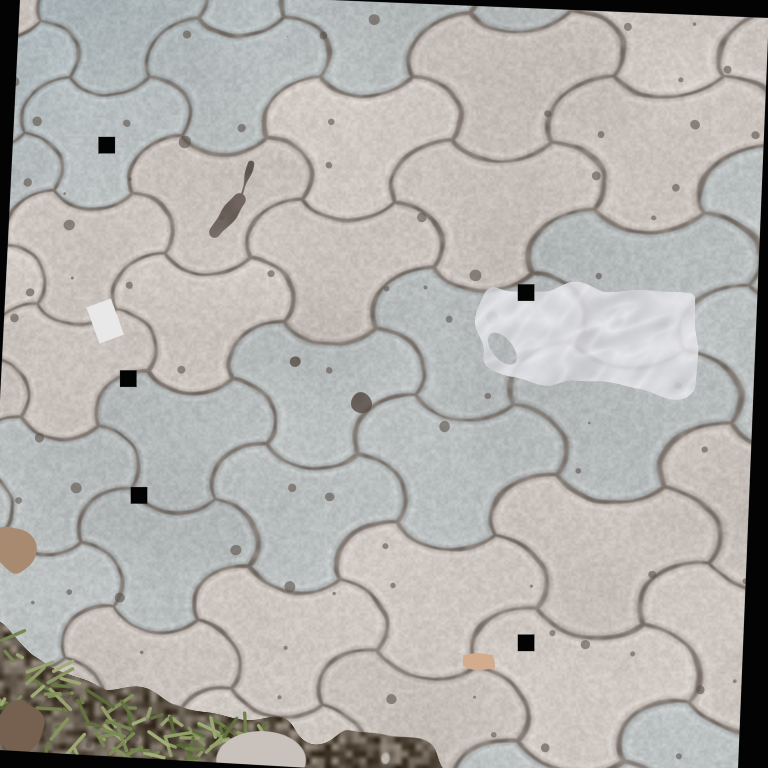
Write a WebGL 1 fragment shader that draws this texture.

```glsl
precision highp float;
// Three-lobed concrete pavers in tilted view, with litter, a plastic bag and a grassy corner.
uniform vec2 u_resolution;

const vec2 ORIGIN = vec2(0.4427, 0.6589);   // centre of one paver
const vec2 AXIS_X = vec2(0.207, -0.011);    // lattice axes on the canvas
const vec2 AXIS_Y = vec2(0.0234, 0.1615);
const float PERSPECTIVE = 0.0468;           // growth to the right
const float LOBE_RADIUS = 0.345;            // neighbour spacing = 1
const float LOBE_INSET = 0.189;             // arc centre to cell edge
const float LOBE_COS = 0.547;               // cosine of half the arc
const float JOINT = 0.012;                  // half width of a joint
const vec3 BEIGE = vec3(0.785, 0.758, 0.738);
const vec3 BLUE_GREY = vec3(0.715, 0.732, 0.732);
const vec3 JOINT_COLOR = vec3(0.47, 0.43, 0.40);
const vec3 DIRT = vec3(0.36, 0.32, 0.29);
const vec3 SOIL = vec3(0.38, 0.34, 0.29);
const vec3 GRASS_DARK = vec3(0.33, 0.40, 0.20);
const vec3 GRASS_LIGHT = vec3(0.64, 0.69, 0.48);
const vec3 LEAF = vec3(0.66, 0.54, 0.44);
const vec3 PLASTIC = vec3(0.86, 0.86, 0.88);

float pixel;

float hash(vec2 p) {
  vec3 q = fract(p.xyx * 0.1031);
  q += dot(q, q.yzx + 33.33);
  return fract((q.x + q.y) * q.z);
}
vec2 hash2(vec2 p) { return vec2(hash(p), hash(p + 57.3)); }
float noise(vec2 p) {
  vec2 i = floor(p), f = fract(p);
  f = f * f * (3.0 - 2.0 * f);
  return mix(mix(hash(i), hash(i + vec2(1, 0)), f.x),
             mix(hash(i + vec2(0, 1)), hash(i + vec2(1, 1)), f.x), f.y);
}
float cross2(vec2 a, vec2 b) { return a.x * b.y - a.y * b.x; }
float cover(float d) { return 1.0 - smoothstep(-pixel, pixel, d); }
vec2 turn(vec2 p, float a) { return p * cos(a) + vec2(p.y, -p.x) * sin(a); }
float box(vec2 p, vec2 size) {
  vec2 d = abs(p) - size;
  return length(max(d, 0.0)) + min(max(d.x, d.y), 0.0);
}
float segment(vec2 p, vec2 a, vec2 b) {
  vec2 v = b - a;
  return length(p - a - v * clamp(dot(p - a, v) / dot(v, v), 0.0, 1.0));
}

// Centre of the owning paver (xy) and distance to its joint (z)
vec3 paver(vec2 p) {
  vec2 s = vec2(1.73205, 1.0);
  vec2 a = s * floor(p / s + 0.5), b = s * (floor(p / s) + 0.5);
  vec2 cell = length(p - a) < length(p - b) ? a : b, owner = cell;
  float joint = 1.0;
  for (int k = 0; k < 6; k++) {
    float angle = radians(30.0 + 60.0 * float(k));
    float side = 1.0 - 2.0 * mod(float(k), 2.0);   // lobe +1, bay -1
    vec2 n = vec2(cos(angle), sin(angle));
    vec2 v = p - cell - n * (0.5 - side * LOBE_INSET);
    float r = length(v);
    if (side * dot(v, n) > LOBE_COS * r) joint = min(joint, abs(r - LOBE_RADIUS));
    if (side < 0.0 && r < LOBE_RADIUS) owner = cell + n;
  }
  return vec3(owner, joint);
}

vec3 paving(vec2 p) {
  vec2 d = p - ORIGIN, axis = AXIS_X + PERSPECTIVE * d;
  vec2 q = vec2(cross2(d, AXIS_Y), cross2(AXIS_X, d)) / cross2(axis, AXIS_Y);
  vec3 stone = paver(q + 0.012 * noise(q * 9.0));
  // Diagonal bands of blue-grey among beige
  float blue = step(abs(fract(dot(stone.xy, vec2(0.17, -0.247)) + 0.128) - 0.5), 0.266);
  vec3 col = mix(BEIGE, BLUE_GREY, blue);
  col += 0.03 * hash(floor(stone.xy / vec2(0.866025, 0.5) + 80.5)) - 0.015;
  col -= vec3(0.05, 0.025, 0.01) * blue * smoothstep(0.55, 1.05, p.y - p.x * 0.6);
  col += 0.05 * (noise(p * 170.0) + noise(p * 330.0) + noise(p * 9.0) - 1.5);
  // Light rim, shadow and uneven joint
  float e = stone.z, width = JOINT * (0.7 + 0.7 * noise(q * 7.0)), soft = 0.006 + 5.0 * pixel;
  col += 0.03 * smoothstep(0.03, 0.05, e) * (1.0 - smoothstep(0.05, 0.08, e));
  col -= 0.1 * (1.0 - smoothstep(0.0, 0.045, e));
  return mix(col, JOINT_COLOR + 0.16 * noise(p * 90.0) - 0.08,
             0.85 * (1.0 - smoothstep(width - soft, width + soft, e)));
}

void addGrass(vec2 p, inout vec3 col) {
  float edge = max(0.19 - 0.7 * p.x, 0.12 - 0.19 * p.x) + 0.05 * noise(p * 22.0) - 0.025;
  if (p.y > edge + 0.06) return;
  col = mix(col, SOIL + 0.4 * noise(p * 110.0) - 0.2, cover(p.y - edge));
  for (int i = 0; i < 110; i++) {
    vec2 h = hash2(vec2(i, 4)), k = hash2(vec2(i, 19));
    float x = 0.36 * h.x;
    vec2 root = vec2(x, h.y * max(0.18 - 0.7 * x, 0.11 - 0.19 * x));
    vec2 tip = root + 0.035 * vec2(2.0 * k.x - 1.0, k.y - 0.2);
    col = mix(col, mix(GRASS_DARK, GRASS_LIGHT, fract(k.x * 7.0)), cover(segment(p, root, tip) - 0.0022));
  }
}

void addLitter(vec2 p, inout vec3 col) {
  float rough = 0.012 * noise(p * 45.0) - 0.006;
  vec2 g = p * 15.0, id = floor(g);   // scattered specks
  float speck = length(fract(g) - 0.2 - 0.6 * hash2(id)) - 0.03 - 0.07 * hash(id + 7.0);
  col = mix(col, DIRT, 0.6 * step(0.65, hash(id + 3.0)) * cover(speck / 15.0 + rough * 0.5));
  float pebbles = min(length(p - vec2(0.471, 0.475)) - 0.013, length(p - vec2(0.384, 0.529)) - 0.007);
  float twig = min(segment(p, vec2(0.28, 0.697), vec2(0.312, 0.74)) - 0.009,
                   segment(p, vec2(0.31, 0.73), vec2(0.327, 0.787)) - 0.002);
  col = mix(col, DIRT + 12.0 * rough, 0.85 * cover(min(pebbles, twig) + rough * 0.5));
  col = mix(col, vec3(0.91), cover(box(turn(p - vec2(0.137, 0.582), 0.35), vec2(0.017, 0.025))));
  col = mix(col, LEAF, cover(length(p - vec2(0.018, 0.286)) - 0.03 + rough));
  col = mix(col, LEAF * 0.7, cover(length(p - vec2(0.025, 0.05)) - 0.034 + rough));
  col = mix(col, BEIGE, cover(length((p - vec2(0.34, 0.01)) * vec2(0.65, 1)) - 0.038));
  col = mix(col, LEAF * 1.25, cover(box(p - vec2(0.622, 0.14), vec2(0.022, 0.01)) + rough));
}

void addBag(vec2 p, inout vec3 col) {
  vec2 q = turn(p - vec2(0.768, 0.565), -0.08);
  float d = box(q, vec2(0.125, 0.048 + 0.06 * q.x)) - 0.028 + 0.024 * noise(p * 24.0);
  d = max(d, 0.016 - length(turn(q + vec2(0.112, 0.028), -0.8) * vec2(0.65, 1.2)));   // handle
  float fold = abs(noise(turn(q, 0.4) * vec2(22, 60)) - 0.5) + abs(noise(turn(q, -0.6) * vec2(60, 28)) - 0.5);
  col = mix(col, PLASTIC + 0.16 * (0.5 - fold), 0.84 * cover(d));
}

// Black border of the tilted view and square marks
float blackMask(vec2 p) {
  float y = 1.0 - p.y;
  float d = min(min(p.x - 0.026 + 0.05 * y, 1.002 - 0.041 * y - p.x),
                min(y - 0.041 * (p.x - 0.43), p.y - 0.0234 + 0.058 * p.x));
  for (int i = 0; i < 5; i++) {
    float k = float(i), right = step(abs(mod(k, 3.0) - 1.0), 0.1);
    vec2 mark = vec2(mix(0.139 + 0.014 * k, 0.685, right), 0.811 - 0.152 * k - 0.04 * right);
    d = min(d, box(p - mark, vec2(0.0108)));
  }
  return cover(d);
}

void main() {
  vec2 p = gl_FragCoord.xy / u_resolution;
  pixel = 0.7 / min(u_resolution.x, u_resolution.y);
  vec3 col = paving(p);
  addGrass(p, col);
  addLitter(p, col);
  addBag(p, col);
  gl_FragColor = vec4(mix(col, vec3(0.01), blackMask(p)), 1.0);
}
```
